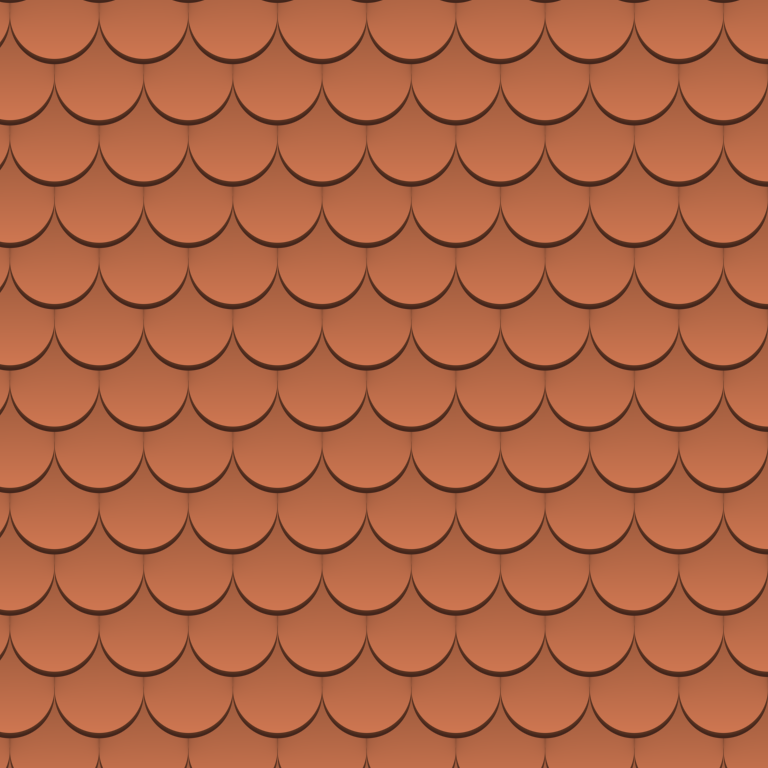
Write a Shadertoy shader that draws this pattern.

```glsl
const float ACROSS = 8.61;       // tile widths per canvas height
const float ROW_STEP = 0.687;    // row spacing in tile widths
const float THICKNESS = 0.06;    // drop of the dark lower lip

// Round-bottomed tile: straight sides above its centre, half circle below.
float tileDistance(vec2 q) {
    return length(vec2(q.x, max(q.y, 0.0))) - 0.5;
}

float coverage(float d, float blur) {
    return smoothstep(blur, -blur, d);
}

vec3 clayColor(vec2 q) {
    float down = clamp((q.y + 0.69) / 1.19, 0.0, 1.0);
    vec3 clay = mix(vec3(0.60, 0.347, 0.232), vec3(0.81, 0.465, 0.318), down);
    // Soft shade along the side joints, slightly wider on the left
    float side = 0.5 - abs(q.x);
    float spread = q.x < 0.0 ? 0.10 : 0.06;
    float upper = smoothstep(0.2, -0.15, q.y);
    float shade = 0.10 * exp(-side / spread) + 0.14 * exp(-side / 0.012);
    return clay * (1.0 - shade * upper);
}

void mainImage(out vec4 fragColor, in vec2 fragCoord) {
    vec2 p = fragCoord / iResolution.y;
    p = vec2(p.x, 1.0 - p.y) * ACROSS;
    float blur = 0.8 * ACROSS / iResolution.y;

    // Paint the lower row first, then the row overlapping it
    float topRow = ceil((p.y - 0.16 - 0.58) / ROW_STEP);
    vec3 color = vec3(0.50, 0.29, 0.20);
    for (int layer = 1; layer >= 0; layer--) {
        float row = topRow + float(layer);
        float stagger = 0.5 * mod(row, 2.0);
        vec2 q = vec2(fract(p.x - 0.111 - stagger) - 0.5, p.y - 0.16 - row * ROW_STEP);

        float face = tileDistance(q);
        float lip = tileDistance(q - vec2(0.0, THICKNESS));
        vec3 lipColor = mix(vec3(0.35, 0.20, 0.13), vec3(0.26, 0.145, 0.105),
                            smoothstep(0.0, 0.045, face));

        // Joints stay closed above the curved part
        float closed = smoothstep(0.06, -0.04, q.y);
        color = mix(color, lipColor, max(coverage(lip, blur), closed));
        color = mix(color, clayColor(q), max(coverage(face, blur), closed));
    }
    fragColor = vec4(color, 1.0);
}
```
